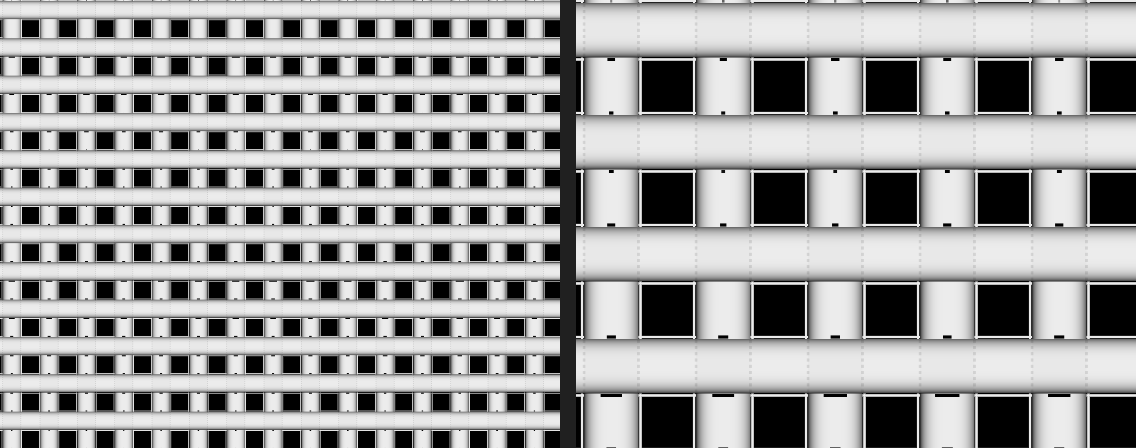
Left: the whole. Right: its middle third, enlarged.
Reproduce this pattern procedurally as a Shadertoy shader.

```glsl
// Seamless lattice of rounded pale bars over black square gaps with thin white rims.

const float TAU = 6.2831853;
const vec2 REPEATS = vec2(15.0, 12.0);
const vec2 BAR_CENTER = vec2(0.315, 0.27);  // within a cell, y runs downwards
const float BAR_HALF = 0.243;
const float RIM_OFFSET = 0.018;
const float RIM_HALF = 0.011;

float hash(vec2 p) {
    return fract(sin(dot(p, vec2(127.1, 311.7))) * 43758.5453);
}

// Antialiased coverage of a strip centred on zero
float strip(float d, float halfWidth, float blur) {
    return 1.0 - smoothstep(halfWidth - 0.5 * blur, halfWidth + 0.5 * blur, abs(d));
}

// Light across a rounded bar; tilt makes one edge darker than the other
float barShade(float d, float tilt) {
    float t = abs(d / BAR_HALF + tilt) / (1.0 + abs(tilt));
    return 0.925 * sqrt(max(1.0 - pow(t, 3.5), 0.0));
}

// Thin line running just outside a bar
float rim(float d, float blur) {
    return strip(abs(d) - BAR_HALF - RIM_OFFSET, RIM_HALF, blur);
}

// Short dark tick at one end of an upright bar
float tick(vec2 d, float halfLength, vec2 blur) {
    return strip(d.x, halfLength, blur.x) * strip(d.y, 0.014, blur.y)
         * smoothstep(0.0, 0.02, halfLength);
}

// Broken line where an upright bar passes below a level one
float dottedSeam(vec2 d, vec2 blur) {
    float dots = 0.5 + 0.5 * cos(TAU * d.y * 18.0);
    return strip(abs(d.x) - BAR_HALF, 0.012, blur.x) * smoothstep(0.3, 0.7, dots);
}

void mainImage(out vec4 fragColor, in vec2 fragCoord) {
    vec2 uv = fragCoord / iResolution.xy;
    vec2 p = vec2(uv.x, 1.0 - uv.y) * REPEATS;
    vec2 blur = REPEATS / iResolution.xy;
    vec2 d = fract(p - BAR_CENTER + 0.5) - 0.5;

    // Wrapped indices of the column and of the gap row
    float column = mod(floor(p.x), REPEATS.x);
    float row = mod(floor(p.y - BAR_CENTER.y), REPEATS.y);
    float cellRandom = hash(vec2(column, row));
    float columnRandom = hash(vec2(column, 31.0));

    // Black gaps and their rims
    float shade = 0.92 * max(rim(d.x, blur.x), rim(d.y, blur.y));

    // Upright bars
    float upright = barShade(d.x, mix(-0.05, -0.01, columnRandom));
    shade = mix(shade, upright, strip(d.x, BAR_HALF, blur.x));

    // Ticks that shrink and return from row to row
    float topLength = 0.12 * mod(6.0 - row, 6.0) / 6.0;
    float bottomWave = 0.5 + 0.5 * cos(TAU * (row - 7.0) / REPEATS.y);
    float bottomLength = 0.045 * bottomWave;
    float vary = mix(0.75, 1.1, cellRandom);
    float edge = BAR_HALF + RIM_OFFSET;
    float ticks = max(tick(d - vec2(0.0, edge), topLength * vary, blur),
                      tick(d + vec2(0.0, edge), bottomLength * vary, blur));
    shade *= 1.0 - ticks;

    // Level bars on top, slightly dimmer at each crossing
    float level = barShade(d.y, 0.025);
    level *= 1.0 - 0.015 * strip(d.x, BAR_HALF, blur.x);
    level *= 1.0 - 0.1 * dottedSeam(d, blur);
    shade = mix(shade, level, strip(d.y, BAR_HALF, blur.y));

    fragColor = vec4(vec3(shade), 1.0);
}
```
